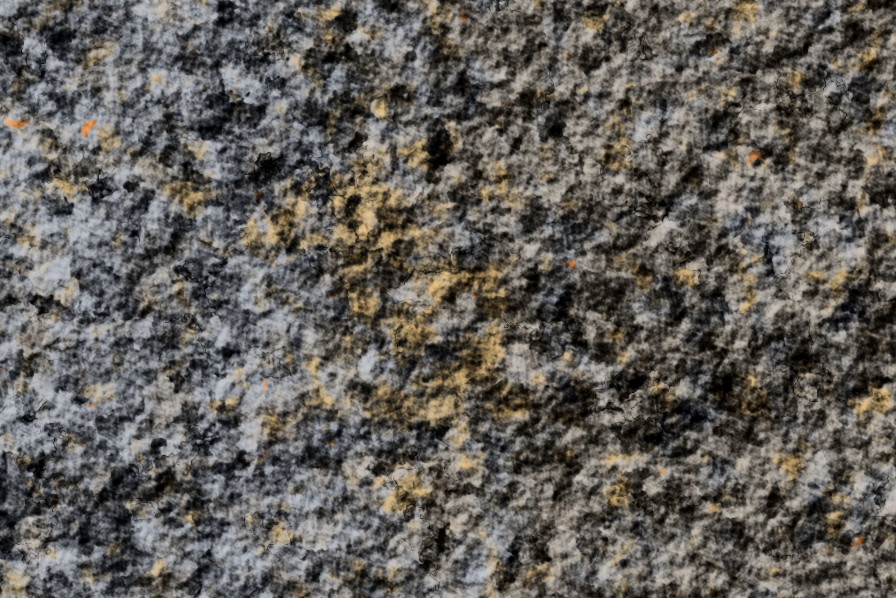
A WebGL 2 fragment shader for this texture:

```glsl
#version 300 es
precision highp float;
// Rough weathered granite: broken pale flakes, dark pits and ochre stains in raking light.

uniform vec2 u_resolution;
out vec4 fragColor;

const vec2 LIGHT_DIR = vec2(-0.6, 0.8);
const mat2 OCTAVE_TURN = mat2(0.8, 0.6, -0.6, 0.8);

vec3 hash3(vec2 cell) {
    vec3 q = fract(cell.xyx * vec3(0.1031, 0.1030, 0.0973));
    q += dot(q, q.yxz + 33.33);
    return fract((q.xxy + q.yzz) * q.zyx);
}

float cornerSlope(vec2 cell, vec2 offset) {
    float angle = 6.2832 * hash3(cell).x;
    return dot(vec2(cos(angle), sin(angle)), offset);
}

float gradientNoise(vec2 p) {
    vec2 i = floor(p), f = fract(p);
    vec2 u = f * f * f * (f * (f * 6.0 - 15.0) + 10.0);
    vec2 e = vec2(1.0, 0.0);
    float low = mix(cornerSlope(i, f), cornerSlope(i + e, f - e), u.x);
    float high = mix(cornerSlope(i + e.yx, f - e.yx), cornerSlope(i + 1.0, f - 1.0), u.x);
    return mix(low, high, u.y);
}

float fbm(vec2 p, int octaves, float gain) {
    float sum = 0.0, amplitude = 1.0;
    for (int i = 0; i < octaves; i++) {
        sum += amplitude * gradientNoise(p);
        p = OCTAVE_TURN * p * 2.0 + 17.3;
        amplitude *= gain;
    }
    return sum;
}

// Tilted facets with random brightness, blended narrowly at their edges
float flakes(vec2 p, float edgeSharpness) {
    vec2 cell = floor(p), f = fract(p);
    float total = 0.0, weightSum = 0.0;
    for (int y = -1; y <= 1; y++) {
        for (int x = -1; x <= 1; x++) {
            vec2 neighbour = vec2(x, y);
            vec3 rnd = hash3(cell + neighbour + 71.0);
            vec2 offset = neighbour + rnd.xy - f;
            float weight = exp(-edgeSharpness * length(offset));
            float facet = 2.0 * rnd.z - 1.0 + dot(rnd.yx - 0.5, offset);
            total += weight * facet;
            weightSum += weight;
        }
    }
    return total / weightSum;
}

float surfaceHeight(vec2 p) {
    return fbm(p * 25.0 + 5.0, 4, 0.62);
}

// Narrow shadowed gaps along the zero lines of a noise field
float crevices(vec2 p, float width) {
    float line = abs(fbm(p, 3, 0.55));
    float broken = smoothstep(0.0, 0.3, gradientNoise(p * 0.6 + 40.0));
    return (1.0 - smoothstep(0.0, width, line)) * broken;
}

float blob(vec2 p, vec2 centre, float radius) {
    vec2 d = (p - centre) / radius;
    return exp(-dot(d, d));
}

float stoneTone(vec2 p, float side) {
    vec2 warp = vec2(fbm(p * 34.0, 3, 0.6), fbm(p * 34.0 + 90.0, 3, 0.6));
    vec2 q = p + 0.022 * warp;
    vec2 diagonal = vec2(dot(p, vec2(0.77, 0.64)) * 0.55, dot(p, vec2(-0.64, 0.77)));
    float height = surfaceHeight(p);
    float relief = height - surfaceHeight(p + 0.008 * LIGHT_DIR);

    float level = 0.9 * fbm(diagonal * 4.5 + 8.0, 2, 0.6);
    level += 0.95 * flakes(q * 24.0, 16.0) + 0.7 * flakes(q * 52.0 + 30.0, 12.0);
    level += 1.2 * height + 2.1 * relief;
    level -= 1.1 * crevices(q * 13.0, 0.1);
    level += mix(0.32, -0.08, side);
    return 0.37 + 0.41 * tanh(0.54 * level);
}

vec3 stoneColour(vec2 p, float tone, float side) {
    // Cool grey on the left, brownish grey on the right
    float warmth = side + 1.3 * fbm(p * 9.0 + 20.0, 3, 0.7);
    vec3 tint = mix(vec3(-0.014, 0.0, 0.028), vec3(0.026, 0.0, -0.034), clamp(warmth, 0.0, 1.0));
    vec3 colour = tone + tint * (0.5 + tone);

    // Ochre stains
    float stainArea = blob(p, vec2(0.62, 0.62), 0.16) + 0.9 * blob(p, vec2(0.74, 0.36), 0.13);
    float stainNoise = fbm(p * 14.0 + 60.0, 3, 0.65);
    float stain = smoothstep(0.12, 0.75, 0.65 * stainArea + stainNoise);
    colour += stain * tone * vec3(0.16, 0.01, -0.26);

    // Sparse rust specks
    float rust = smoothstep(0.5, 0.62, gradientNoise(p * 17.0 + 13.0) + 0.25 * gradientNoise(p * 60.0));
    return mix(colour, vec3(1.25, 0.72, 0.3) * (tone + 0.06), 0.75 * rust);
}

void main() {
    vec2 p = gl_FragCoord.xy / u_resolution.y;
    float side = smoothstep(0.25, 1.0, p.x + 0.3 * (p.y - 0.5) * (p.x - 0.7));
    float tone = stoneTone(p, side);
    fragColor = vec4(clamp(stoneColour(p, tone, side), 0.0, 1.0), 1.0);
}
```
